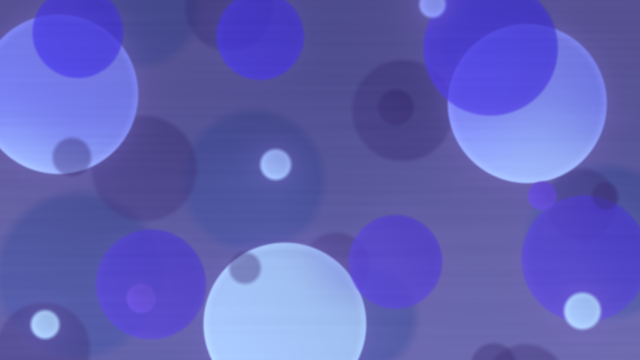
Write a WebGL 2 fragment shader that draws this background.

```glsl
#version 300 es
precision highp float;
// Translucent discs floating over a dusky blue-violet gradient.
// Each layer scatters its discs with stratified columns and a stepped height,
// then blends them back to front with soft edges, inner shading and a halo.

uniform vec2 u_resolution;
out vec4 fragColor;

const vec3 HALO = vec3(0.52, 0.43, 0.82);

struct Layer {
    int count;
    float seed;
    vec2 heightStep;   // first height and step between neighbours, both wrapped
    vec2 radii;        // smallest and largest radius
    float softness;
    float opacity;
    float glow;
    vec3 lowColor;     // tint near the bottom of the canvas
    vec3 highColor;    // tint near the top
};

float hash(vec2 p) {
    return fract(sin(dot(p, vec2(12.9898, 78.233))) * 43758.5453);
}

float valueNoise(vec2 p) {
    vec2 cell = floor(p);
    vec2 f = fract(p);
    f = f * f * (3.0 - 2.0 * f);
    float bottom = mix(hash(cell), hash(cell + vec2(1.0, 0.0)), f.x);
    float top = mix(hash(cell + vec2(0.0, 1.0)), hash(cell + vec2(1.0, 1.0)), f.x);
    return mix(bottom, top, f.y);
}

vec3 backdrop(vec2 p) {
    vec3 color = mix(vec3(0.41, 0.405, 0.68), vec3(0.32, 0.31, 0.57), smoothstep(0.0, 1.0, p.y));
    float cloud = valueNoise(p * 2.2 + 7.0) - 0.5;
    return color + cloud * vec3(0.05, 0.035, 0.03);
}

vec3 paintDiscs(vec3 color, vec2 p, float aspect, float pixel, Layer layer) {
    float blur = layer.softness + pixel;
    float cloud = valueNoise(p * 4.0 + layer.seed) - 0.5;
    float shade = smoothstep(0.15, 0.85, p.y + 0.4 * cloud);
    vec3 tint = mix(layer.lowColor, layer.highColor, shade);

    for (int i = 0; i < layer.count; i++) {
        float index = float(i);
        vec2 jitter = vec2(hash(vec2(index, layer.seed)), hash(vec2(index, layer.seed + 3.7))) - 0.5;
        float column = (index + 0.5 + 0.5 * jitter.x) / float(layer.count);
        float height = fract(layer.heightStep.x + layer.heightStep.y * index) * 1.2 - 0.1;
        vec2 center = vec2(column * aspect, height + 0.1 * jitter.y);
        float radius = mix(layer.radii.x, layer.radii.y, hash(vec2(index, layer.seed + 8.3)));

        vec2 offset = p - center;
        float edge = length(offset) - radius;
        float cover = 1.0 - smoothstep(-blur, blur, edge);

        // Halo outside, diagonal shading and a faint rim inside
        float halo = layer.glow * exp(-max(edge, 0.0) / 0.035);
        color = mix(color, HALO, halo * (1.0 - cover));
        float slope = dot(offset, vec2(-0.7, -0.7)) / radius;
        float rim = layer.glow * smoothstep(-0.025, 0.0, edge);
        vec3 body = tint * (1.0 + 0.06 * slope) + 0.2 * rim;
        color = mix(color, body, cover * layer.opacity);
    }
    return color;
}

void main() {
    float aspect = u_resolution.x / u_resolution.y;
    float pixel = 1.0 / u_resolution.y;
    vec2 p = gl_FragCoord.xy * pixel;

    Layer blueHaze = Layer(6, 2.0, vec2(0.30, 0.618), vec2(0.12, 0.23), 0.018, 0.55, 0.0,
        vec3(0.26, 0.33, 0.64), vec3(0.22, 0.26, 0.54));
    Layer dusk = Layer(7, 5.0, vec2(0.12, 0.382), vec2(0.09, 0.18), 0.007, 0.45, 0.0,
        vec3(0.27, 0.22, 0.50), vec3(0.21, 0.18, 0.45));
    Layer paleBlue = Layer(3, 11.0, vec2(0.68, 0.5), vec2(0.215, 0.23), 0.002, 0.96, 0.25,
        vec3(0.65, 0.78, 0.98), vec3(0.46, 0.49, 0.94));
    Layer violet = Layer(6, 17.0, vec2(0.80, 0.5), vec2(0.11, 0.19), 0.003, 0.72, 0.08,
        vec3(0.34, 0.26, 0.84), vec3(0.27, 0.21, 0.86));
    Layer darkSpots = Layer(6, 23.0, vec2(0.55, 0.382), vec2(0.035, 0.065), 0.006, 0.42, 0.0,
        vec3(0.24, 0.18, 0.46), vec3(0.20, 0.15, 0.42));
    Layer violetDots = Layer(2, 29.0, vec2(0.25, 0.22), vec2(0.036, 0.042), 0.003, 0.85, 0.05,
        vec3(0.41, 0.32, 0.85), vec3(0.38, 0.28, 0.85));
    Layer paleDots = Layer(4, 31.0, vec2(0.15, 0.36), vec2(0.028, 0.052), 0.005, 0.92, 0.25,
        vec3(0.65, 0.79, 0.97), vec3(0.52, 0.57, 0.93));

    // Back to front
    vec3 color = backdrop(p);
    color = paintDiscs(color, p, aspect, pixel, blueHaze);
    color = paintDiscs(color, p, aspect, pixel, dusk);
    color = paintDiscs(color, p, aspect, pixel, paleBlue);
    color = paintDiscs(color, p, aspect, pixel, violet);
    color = paintDiscs(color, p, aspect, pixel, darkSpots);
    color = paintDiscs(color, p, aspect, pixel, violetDots);
    color = paintDiscs(color, p, aspect, pixel, paleDots);

    // Faint horizontal streaks
    color += 0.014 * (valueNoise(p * vec2(3.0, 90.0)) - 0.5);
    fragColor = vec4(clamp(color, 0.0, 1.0), 1.0);
}
```
